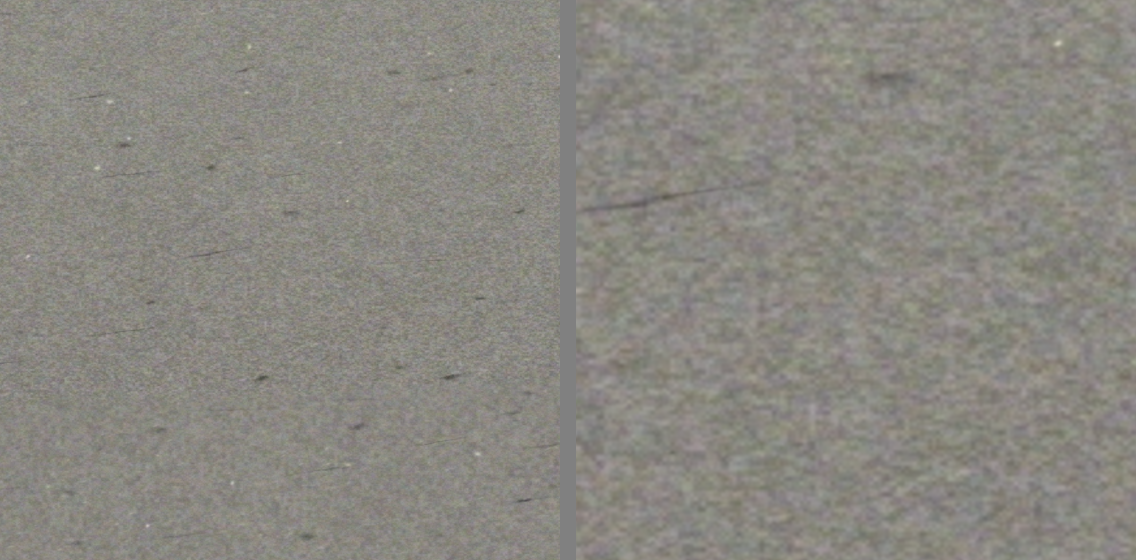
Left, the full canvas; right, a detail of the centre.
Write a Shadertoy shader that draws this texture.

```glsl
// Weathered grey asphalt seen at a slant: fine grain with faint colour mottling,
// scattered dark streaks and pale grit. Value noise makes the grain, jittered
// grid cells place the marks, and a softer band covers the nearest ground.

vec3 hash3(vec2 p) {
    vec3 q = fract(p.xyx * vec3(0.1031, 0.1030, 0.0973));
    q += dot(q, q.yxz + 33.33);
    return fract((q.xxy + q.yzz) * q.zyx);
}

// Three independent channels of smooth noise, centred on zero
vec3 noise3(vec2 p) {
    vec2 cell = floor(p), f = fract(p);
    f = f * f * (3.0 - 2.0 * f);
    vec3 low = mix(hash3(cell), hash3(cell + vec2(1, 0)), f.x);
    vec3 high = mix(hash3(cell + vec2(0, 1)), hash3(cell + vec2(1, 1)), f.x);
    return mix(low, high, f.y) - 0.5;
}

// Soft ellipses, one per chosen cell, with random size, tilt and strength
float marks(vec2 p, float cellSize, float chance, vec2 halfSize, float tilt, float seed) {
    vec2 home = floor(p / cellSize);
    float cover = 0.0;
    for (int j = -1; j <= 1; j++) {
        for (int i = -1; i <= 1; i++) {
            vec2 cell = home + vec2(i, j);
            vec3 place = hash3(cell + seed);
            vec3 look = hash3(cell + seed + 57.0);
            vec2 d = p - (cell + place.xy) * cellSize;
            d.y -= d.x * tilt * (look.x * 1.4 - 0.3);
            d /= halfSize * (0.55 + 0.8 * look.yz);
            float strength = step(place.z, chance) * (0.45 + 0.55 * look.x);
            cover = max(cover, strength * exp(-1.5 * dot(d, d)));
        }
    }
    return cover;
}

void mainImage(out vec4 fragColor, in vec2 fragCoord) {
    vec2 p = fragCoord / iResolution.y;

    // Distance bands: fine at the top, coarser and softer at the bottom
    float far = smoothstep(0.35, 0.85, p.y);
    float edge = 0.27 + 0.055 * p.x + 0.02 * noise3(p * 9.0).x;
    float near = 1.0 - smoothstep(-0.015, 0.015, p.y - edge);

    // Grain, wider than tall where the ground recedes
    vec3 fine = noise3(p * vec2(230, 330) + 11.0);
    vec3 medium = noise3(p * vec2(135, 215) + 31.0);
    vec3 coarse = noise3(p * vec2(125, 140) + 71.0);
    vec3 pixelGrain = noise3(p * 430.0 + 5.0);
    float grain = 0.085 * fine.x + mix(0.075, 0.045, far) * medium.x;
    grain = mix(grain, 0.075 * coarse.x + 0.05 * fine.x, near);
    grain += mix(0.05, 0.035, near) * pixelGrain.x;
    grain += 0.022 * noise3(p * vec2(28, 50)).x + 0.012 * noise3(p * 6.0).y;

    // Pink to green and blue to yellow mottling
    vec3 tint = noise3(p * vec2(75, 100) + 19.0) + 0.8 * medium + 0.5 * fine;
    vec3 color = mix(vec3(0.538, 0.528, 0.503), vec3(0.552, 0.545, 0.517), far);
    color += grain;
    color += tint.y * vec3(0.021, -0.016, 0.014);
    color += tint.z * vec3(0.010, 0.006, -0.038);

    // Dark chips and long thin cracks with ragged outlines
    vec2 ragged = p + 0.003 * noise3(p * vec2(70, 140)).xy;
    float chips = marks(ragged, 0.105, 0.30, vec2(0.015, 0.0048), 0.25, 3.0);
    float cracks = marks(ragged, 0.14, 0.36, vec2(0.052, 0.0027), 0.16, 23.0);
    float pits = marks(ragged, 0.045, 0.35, vec2(0.008, 0.0035), 0.2, 47.0);
    float dark = 0.22 * chips + 0.11 * cracks + 0.06 * pits;
    color -= dark * mix(1.0, 0.75, near) * vec3(1.0, 0.98, 0.93);

    // Pale grit: a few bright stones among many faint ones
    float stones = marks(p, 0.11, 0.20, vec2(0.0055, 0.0038), 0.2, 83.0);
    float grit = marks(p, 0.026, 0.40, vec2(0.0055, 0.0030), 0.3, 109.0);
    color += (0.27 * stones + 0.065 * grit) * vec3(1.0, 0.98, 0.92);

    fragColor = vec4(clamp(color, 0.0, 1.0), 1.0);
}
```
